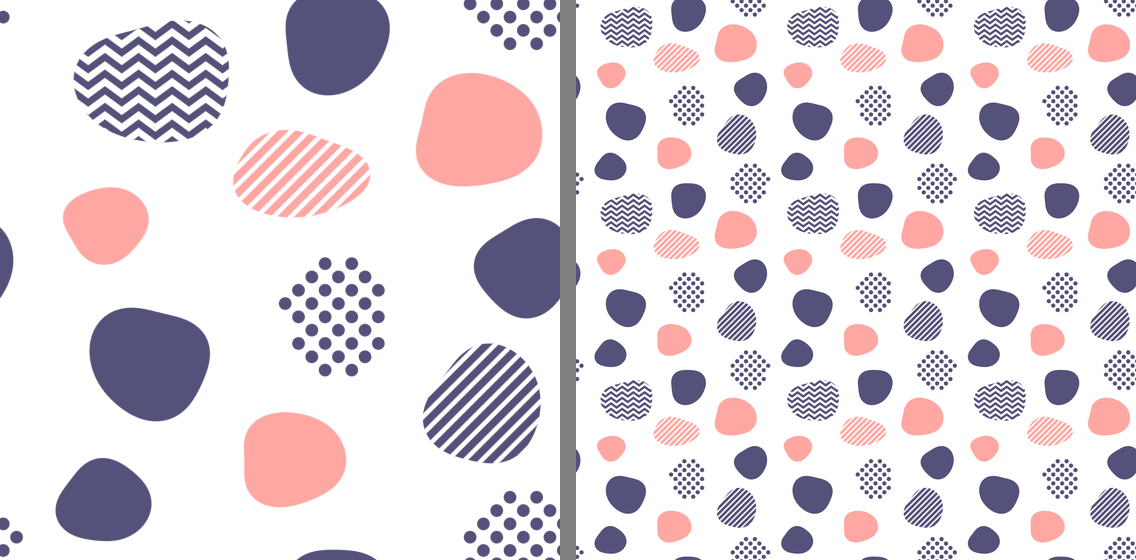
Left, the tile; right, the same tile 3 across and 3 down.
A three.js fragment shader for this pattern:

```glsl
// Seamless scatter of soft pebble shapes: plain, striped, dotted and zigzag, in navy and pink on white.
varying vec2 vUv;

float hash(float n) {
  return fract(sin(n * 91.73 + 4.1) * 437.58);
}

// Signed distance to a rounded, slightly wobbly pebble.
float pebble(vec2 p, vec2 size, float seed) {
  vec2 q = p / size;
  vec3 phase = 6.2832 * vec3(hash(seed), hash(seed + 0.3), hash(seed + 0.7));
  vec3 waves = cos(atan(q.y, q.x) * vec3(2.0, 3.0, 4.0) + phase);
  float rim = 1.0 + dot(vec3(0.05, 0.06, 0.025), waves);
  return (length(q) - rim) * min(size.x, size.y);
}

// Repeating bands: period and inked fraction along s.
float bands(float s, float period, float ink) {
  return (abs(fract(s / period) - 0.5) - 0.5 * ink) * period;
}

float diagonalStripes(vec2 p) {
  return bands((p.x - p.y) * 0.7071, 0.0215, 0.62);
}

float zigzag(vec2 p) {
  float fold = abs(fract(p.x / 0.06) - 0.5) * 0.044;
  return bands(p.y + fold, 0.0297, 0.5) * 0.81;
}

// Diagonal lattice of whole dots whose centers lie inside the pebble.
float dots(vec2 p, vec2 size, float seed) {
  const float pitch = 0.0336;
  mat2 turn = mat2(0.7071, -0.7071, 0.7071, 0.7071);
  vec2 center = ((floor(turn * p / pitch) + 0.5) * pitch) * turn;
  float d = length(p - center) - 0.0113;
  return pebble(center, size, seed) < 0.0 ? d : 1.0;
}

void main() {
  vec3 navy = vec3(0.33, 0.32, 0.48);
  vec3 pink = vec3(1.0, 0.66, 0.64);
  vec3 color = vec3(1.0);

  // Sheared 3 by 4 grid with a sideways zigzag and a little jitter.
  for (int i = 0; i < 12; i++) {
    float id = float(i);
    float col = mod(id, 3.0);
    float row = floor((id + 0.5) / 3.0);
    vec2 center = vec2((col + 0.7) / 3.0, (row + col / 3.0) / 4.0 + 0.1);
    center.x += mod(row, 2.0) < 0.5 ? -0.04 : 0.04;
    center += 0.016 * (vec2(hash(id + 20.0), hash(id + 40.0)) - 0.5);
    vec2 p = fract(vUv - center + 0.5) - 0.5;

    // Kinds: 0-3 navy, 4-6 pink, 7-8 dots, 9 zigzag, 10-11 stripes.
    float kind = mod(id * 5.0, 12.0);
    vec2 size = vec2(0.095, 0.091) * (0.84 + 0.09 * kind);
    if (kind > 3.5) size = vec2(0.118, 0.098) * (1.0 - 0.17 * (kind - 4.0));
    if (kind > 6.5) size = vec2(0.103);
    if (kind > 8.5) size = vec2(0.136, 0.112);
    if (kind > 9.5) size = vec2(0.102, 0.106);
    if (kind > 10.5) size = vec2(0.115, 0.08);

    // Fill the pebble with its texture.
    float d = pebble(p, size, id);
    if (kind > 9.5) d = max(d, diagonalStripes(p));
    else if (kind > 8.5) d = max(d, zigzag(p));
    else if (kind > 6.5) d = dots(p, size, id);

    bool isPink = kind > 10.5 || (kind > 3.5 && kind < 6.5);
    float cover = 1.0 - smoothstep(-0.0014, 0.0014, d);
    color = mix(color, isPink ? pink : navy, cover);
  }

  gl_FragColor = vec4(color, 1.0);
}
```
